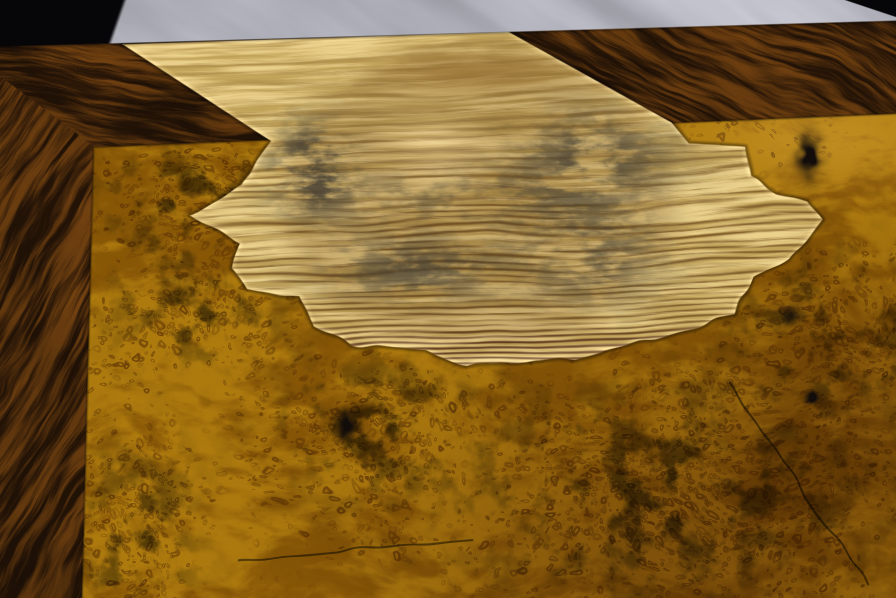
This texture is drawn by a Shadertoy shader. Its source:

```glsl
float hash(vec2 p) {
    return fract(sin(dot(p, vec2(127.1, 311.7))) * 43758.5);
}

float noise(vec2 p) {
    vec2 i = floor(p), f = fract(p);
    f = f * f * (3. - 2. * f);
    return mix(mix(hash(i), hash(i + vec2(1, 0)), f.x),
               mix(hash(i + vec2(0, 1)), hash(i + 1.), f.x), f.y);
}

vec2 jitter(vec2 p) {
    return vec2(noise(p), noise(p + 8.)) - .5;
}

float fbm(vec2 p) {
    float sum = 0., amp = .53;
    for (int i = 0; i < 4; i++) {
        sum += amp * noise(p);
        p = mat2(1.6, 1.2, -1.2, 1.6) * p + 7.3;
        amp *= .5;
    }
    return sum;
}

float spot(vec2 p, float x, float y, float rx, float ry) {
    vec2 q = (p - vec2(x, y)) / vec2(rx, ry);
    return exp(-dot(q, q));
}

float segment(vec2 p, vec2 a, vec2 b) {
    vec2 d = b - a;
    return length(p - a - d * clamp(dot(p - a, d) / dot(d, d), 0., 1.));
}

float polygon(vec2 p, vec2 v[24]) {
    float dist = 10., side = 1.;
    for (int i = 0, j = 23; i < 24; j = i, i++) {
        dist = min(dist, segment(p, v[i], v[j]));
        vec2 e = v[j] - v[i], w = p - v[i];
        bvec3 c = bvec3(p.y >= v[i].y, p.y < v[j].y, e.x * w.y > e.y * w.x);
        if (all(c) || all(not(c))) side = -side;
    }
    return side * dist;
}

// Soft ringed eyes in jittered cells
float burlEyes(vec2 p, float density) {
    float mark = 0.;
    for (int i = 0; i < 9; i++) {
        vec2 id = floor(p) + vec2(i % 3 - 1, i / 3 - 1);
        float radius = mix(.08, .32, hash(id + 5.1));
        float d = length((p - id - vec2(hash(id), hash(id + 31.7))) * vec2(.85, 1.1));
        float eye = smoothstep(.22, .03, abs(d - radius)) * mix(.4, 1., hash(id + 2.3));
        mark = max(mark, eye * smoothstep(-.1, .1, density - hash(id + 11.9)));
    }
    return mark;
}

vec3 burlWood(vec2 p) {
    vec2 w = p + .09 * vec2(fbm(p * 5.), fbm(p * 5. + 9.));
    float figure = fbm(w * vec2(5, 8)) + .7 * (fbm(w * vec2(25, 55)) - .5);
    vec3 color = mix(vec3(.53, .34, .025), vec3(.68, .48, .055), smoothstep(.25, .7, figure));
    float cluster = spot(p, .33, .66, .15, .1) + spot(p, .33, .47, .13, .07)
        + spot(p, .62, .29, .15, .1) + spot(p, 1.4, .45, .16, .12)
        + spot(p, 1.12, .17, .32, .17) + spot(p, .23, .1, .09, .14);
    float density = .7 * cluster + .6 * (fbm(p * 9.) - .5);
    w += .008 * jitter(p * 90.);
    float eyes = max(burlEyes(w * 62., density), .8 * burlEyes(w * 105. + 17., density));
    color = mix(color, vec3(.27, .12, .01), .58 * eyes);
    float shade = spot(p, 1.15, .08, .42, .24) + .7 * spot(p, 1.45, .36, .22, .2);
    color *= 1. - vec3(.27, .34, .3) * min(shade, 1.2);
    color *= 1. - .55 * min(cluster, 1.) * smoothstep(.42, .75, fbm(p * 32.));
    color += .07 * spot(p, 1.38, .77, .2, .08);
    // Knots and cracks
    vec2 k = p + .012 * jitter(p * 70.);
    float knots = spot(k, 1.354, .738, .015, .032) + spot(k, .578, .287, .013, .02)
        + .6 * spot(k, 1.32, .475, .016, .014) + spot(k, 1.355, .334, .011, .006);
    color = mix(color, vec3(.07, .05, .04), min(1.3 * knots, 1.));
    k = p + .012 * jitter(p * 25.);
    float crack = min(segment(k, vec2(.4, .064), vec2(.79, .097)), segment(k, vec2(1.22, .36), vec2(1.45, .02)));
    return color * (1. - .5 * smoothstep(.003, .0005, crack));
}

vec3 rosewood(vec2 p, float angle) {
    vec2 along = vec2(cos(angle), sin(angle));
    vec2 q = vec2(dot(p, along), dot(p, vec2(-along.y, along.x)));
    q.y += .05 * fbm(q * vec2(5, 9));
    float streak = .5 * fbm(q * vec2(5, 65)) + .5 * fbm(q * vec2(14, 170));
    vec3 color = mix(vec3(.13, .07, .025), vec3(.42, .24, .06), smoothstep(.32, .68, streak));
    return color * mix(.75, 1.2, fbm(p * 6.));
}

vec3 pineWood(vec2 p) {
    float depth = .95 - p.y + .035 * p.x + .025 * (fbm(p * vec2(3, 6)) - .5);
    float phase = 25. * depth + 75. * depth * depth + 1.1 * noise(p * vec2(5, 30));
    float line = pow(.5 + .5 * sin(6.2832 * phase), 2.);
    float fiber = fbm(vec2(p.x * 7., depth * 150.));
    vec3 color = mix(vec3(.92, .82, .55), vec3(.76, .64, .35), smoothstep(.25, .75, fiber));
    float strength = mix(.2, .75, smoothstep(.1, .4, depth)) * smoothstep(.2, .7, fiber);
    color = mix(color, vec3(.42, .28, .11), line * strength);
    // Old glue and water stains
    float patchy = .6 * fbm(p * vec2(14, 30)) + .4 * fbm(p * vec2(45, 110));
    float disc = length((p - vec2(.8, .67)) / vec2(.32, .25)) + .3 * (patchy - .5);
    color *= mix(vec3(1), vec3(.87, .84, .8), smoothstep(1.12, .88, disc));
    float grey = spot(p, .52, .72, .065, .075) + .7 * spot(p, .99, .74, .13, .07)
        + .65 * spot(p, .69, .55, .15, .05) + .55 * spot(p, .99, .58, .12, .09)
        + .4 * spot(p, .75, .67, .2, .04);
    color = mix(color, vec3(.25, .23, .19), min(1.1 * grey * smoothstep(.32, .64, patchy), .8));
    color = mix(color, vec3(.58, .42, .19), .5 * spot(p, .79, .88, .14, .035));
    color += .14 * spot(p, .73, .75, .07, .04);
    return mix(color, vec3(.29, .13, .1), .55 * line * smoothstep(.47, .42, p.y));
}

vec3 backdrop(vec2 p, float px) {
    vec3 cloth = vec3(.71, .71, .75) * mix(.8, 1.2, fbm(vec2(p.x * 7. + p.y * 9., p.y * 4.)));
    float lit = min(p.x + .144 - .35 * p.y, 4.416 - p.x - 3. * p.y);
    return mix(vec3(.025, .02, .03), cloth, smoothstep(-px, .006 + px, lit));
}

void mainImage(out vec4 fragColor, in vec2 fragCoord) {
    vec2 p = fragCoord / iResolution.y;
    float px = 1. / iResolution.y;
    vec2 outline[24] = vec2[24](
        vec2(.205, .926), vec2(.85, .947), vec2(1.123, .795), vec2(1.152, .76), vec2(1.246, .754), vec2(1.254, .703),
        vec2(1.295, .674), vec2(1.348, .66), vec2(1.373, .629), vec2(1.318, .566), vec2(1.26, .535), vec2(1.227, .472),
        vec2(.957, .398), vec2(.781, .389), vec2(.713, .414), vec2(.586, .424), vec2(.527, .453), vec2(.504, .502),
        vec2(.414, .516), vec2(.387, .551), vec2(.4, .594), vec2(.316, .641), vec2(.405, .69), vec2(.453, .764));

    // Veneer field and mitred border
    float field = min(p.x - .137 - .026 * p.y, .747 + .042 * p.x - p.y);
    vec3 top = rosewood(p + 3., p.x < .65 ? -.16 : -.42);
    vec3 color = mix(rosewood(p, 1.05), top, smoothstep(-px, px, p.y - .873 + .75 * p.x));
    color = mix(color, burlWood(p), smoothstep(-px, px, field));
    color *= 1. - .3 * smoothstep(.004, 0., abs(field));

    // Exposed pine with a shaded cut edge
    float cut = polygon(p + .009 * jitter(p * 30.) * smoothstep(.78, .72, p.y), outline);
    color *= 1. - .4 * smoothstep(.008, 0., cut);
    color = mix(color, pineWood(p) + .1 * smoothstep(.009, 0., -cut), smoothstep(px, -px, cut));

    // Table rim and cloth behind
    float rim = p.y - .922 - .029 * p.x;
    color *= 1. - .35 * smoothstep(-.006, 0., rim);
    color = mix(color, backdrop(p, px), smoothstep(-px, px, rim));
    fragColor = vec4(clamp(color, 0., 1.), 1);
}
```
